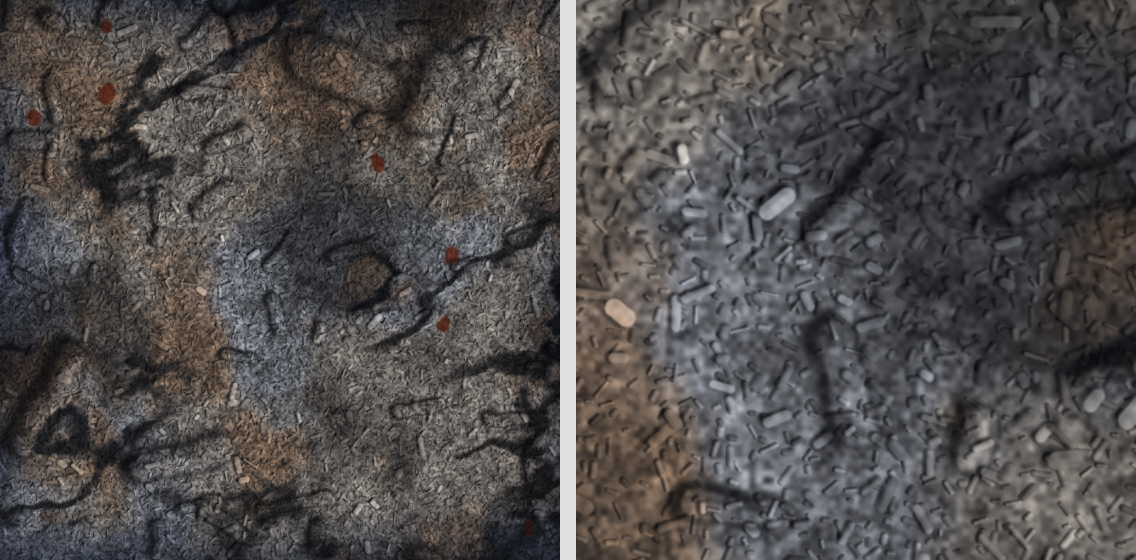
Left: the whole. Right: its middle third, enlarged.
This texture is drawn by a Shadertoy shader. Its source:

```glsl
// Rubble-strewn seabed: pale broken chips over sand, with half-buried lumps,
// dark winding crevices, brown stains and a few rusty dots. Built from value
// noise, scattered capsules lit from the right, and a cool falloff at the rim.

const float BASE_TONE     = 0.42;
const float RELIEF_GAIN   = 1.5;
const float GRAIN_GAIN    = 0.20;
const float CREVICE_DEPTH = 0.72;
const float CHIP_SOFTNESS = 0.0009;
const vec2  LIGHT_DIR     = vec2(0.92, -0.39);
const vec3  SAND_TINT     = vec3(1.05, 1.00, 0.93);
const vec3  BROWN_TINT    = vec3(1.20, 0.99, 0.80);
const vec3  COOL_TINT     = vec3(0.98, 1.00, 1.04);
const vec3  RUST          = vec3(0.31, 0.11, 0.05);
const vec3  RIM_TINT      = vec3(0.36, 0.42, 0.54);
const vec3  WATER_HAZE    = vec3(0.020, 0.021, 0.031);

float hash(vec2 p) {
    vec3 q = fract(p.xyx * 0.1031);
    q += dot(q, q.yzx + 33.33);
    return fract((q.x + q.y) * q.z);
}

vec2 hash2(vec2 p) { return vec2(hash(p), hash(p + 57.0)); }

mat2 rotation(float a) { return mat2(cos(a), sin(a), -sin(a), cos(a)); }

float noise(vec2 p) {
    vec2 i = floor(p), f = fract(p);
    f = f * f * (3.0 - 2.0 * f);
    return mix(mix(hash(i), hash(i + vec2(1, 0)), f.x),
               mix(hash(i + vec2(0, 1)), hash(i + vec2(1, 1)), f.x), f.y);
}

float fbm(vec2 p) {
    float sum = 0.0, gain = 0.5;
    for (int i = 0; i < 5; i++) {
        sum += gain * noise(p);
        p = rotation(0.65) * p * 2.03 + 11.7;
        gain *= 0.5;
    }
    return sum / 0.97;
}

float capsule(vec2 p, float halfLength, float radius) {
    p.x -= clamp(p.x, -halfLength, halfLength);
    return length(p) - radius;
}

// Lays randomly turned chips over the tone, each with a small shadow.
float addChips(float tone, vec2 uv, float scale, float density, float lift) {
    vec2 p = uv * scale, cell = floor(p);
    float soft = scale * (CHIP_SOFTNESS + 0.5 / iResolution.y);
    for (int y = -1; y <= 1; y++)
    for (int x = -1; x <= 1; x++) {
        vec2 id = cell + vec2(x, y), key = id + floor(scale) * 3.0;
        if (hash(key + 5.0) > density) continue;
        vec2 size = hash2(key + 19.0);
        vec2 offset = p - id - 0.1 - 0.8 * hash2(key);
        mat2 turn = rotation(3.14159 * hash(key + 31.0));
        float len = mix(0.10, 0.50, size.x * size.x), rad = mix(0.07, 0.19, size.y);
        float d = capsule(turn * offset, len, rad);
        float shadowD = capsule(turn * (offset + LIGHT_DIR * 0.13), len, rad);
        tone *= 1.0 - 0.50 * (1.0 - smoothstep(-0.06, 0.12, shadowD));
        float face = BASE_TONE + lift + 0.26 * (hash(key + 43.0) - 0.5);
        face += 0.07 * (shadowD - d) / 0.13;
        tone = mix(tone, face, 0.85 * (1.0 - smoothstep(-soft, soft, d)));
    }
    return tone;
}

// Light factor of half-buried lumps and sticks: domed bodies, soft shadows.
float lumpLight(float light, vec2 uv, float scale, float density, float slimness) {
    vec2 p = uv * scale, cell = floor(p);
    p += 0.20 * (vec2(fbm(p * 2.5), fbm(p * 2.5 + 40.0)) - 0.5);
    for (int y = -1; y <= 1; y++)
    for (int x = -1; x <= 1; x++) {
        vec2 id = cell + vec2(x, y), key = id + floor(scale) * 7.0 + 90.0;
        if (hash(key) > density) continue;
        vec2 size = hash2(key + 13.0);
        vec2 offset = p - id - 0.15 - 0.7 * hash2(key + 3.0);
        mat2 turn = rotation(-0.6 + 2.4 * (hash(key + 29.0) - 0.5));
        float len = mix(0.12, 0.50, size.x), rad = slimness * mix(0.13, 0.28, size.y);
        float reach = 0.55 * rad;
        float d = capsule(turn * offset, len, rad);
        float shadowD = capsule(turn * (offset + LIGHT_DIR * reach), len, rad);
        light *= 1.0 - 0.68 * (1.0 - smoothstep(-0.4 * rad, 0.6 * rad, shadowD));
        float dome = 0.92 + 0.24 * (shadowD - d) / reach;
        dome *= mix(0.55, 1.0, smoothstep(0.0, 0.4 * rad, -d));
        light = mix(light, dome, 1.0 - smoothstep(-0.03, 0.03, d));
    }
    return light;
}

// Small round rusty growths, sparsely scattered.
float rustDots(vec2 uv) {
    vec2 p = uv * 8.0, id = floor(p);
    vec2 offset = p - id - 0.3 - 0.4 * hash2(id + 71.0);
    float radius = mix(0.07, 0.13, hash(id + 83.0));
    float d = length(offset * vec2(1.1, 0.9)) + 0.08 * (noise(p * 9.0) - 0.5) - radius;
    return step(hash(id + 61.0), 0.09) * (1.0 - smoothstep(-0.02, 0.03, d));
}

void mainImage(out vec4 fragColor, in vec2 fragCoord) {
    vec2 uv = fragCoord / iResolution.y;
    vec2 warped = uv + 0.07 * (vec2(fbm(uv * 7.0), fbm(uv * 7.0 + 23.0)) - 0.5);
    // Sand and chips
    float tone = BASE_TONE - 0.07 + GRAIN_GAIN * (noise(uv * 260.0) - 0.5);
    tone += 0.30 * (fbm(uv * 75.0) - 0.5);
    tone = addChips(tone, uv, 97.0, 0.70, -0.02);
    tone = addChips(tone, uv, 58.0, 0.48, 0.02);
    tone = addChips(tone, uv, 34.0, 0.12, 0.09);
    tone += 0.16 * (noise(uv * 210.0 + 9.0) - 0.5);
    // Uneven ground, lumps and sticks
    float slope = fbm(warped * 13.0) - fbm((warped + LIGHT_DIR * 0.012) * 13.0);
    float light = lumpLight(1.0 + RELIEF_GAIN * slope, uv, 13.0, 0.22, 0.8);
    light = lumpLight(light, uv, 6.0, 0.20, 0.32);
    light = lumpLight(light, uv, 4.3, 0.26, 0.85);
    light *= mix(0.58, 1.08, smoothstep(0.30, 0.54, fbm(warped * 5.0 + 3.0)));
    // Crevices, mostly rising to the right
    vec2 along = rotation(-0.45) * warped;
    float ridge = abs(fbm(along * vec2(4.0, 7.5) + 17.0) - 0.5);
    float region = smoothstep(0.44, 0.58, fbm(uv * 4.0 + 51.0));
    float crevice = region * (1.0 - smoothstep(0.012, 0.065, ridge));
    tone *= max(light * (1.0 - CREVICE_DEPTH * crevice), 0.12);
    // Stains and rust
    float stain = smoothstep(0.46, 0.66, fbm(warped * 6.0 + 77.0));
    float cool = smoothstep(0.50, 0.66, fbm(uv * 4.0 + 131.0));
    vec3 tint = mix(mix(SAND_TINT, COOL_TINT, cool), BROWN_TINT, stain * (1.0 - crevice));
    vec3 color = tone * tint * (1.0 - 0.16 * stain);
    color = mix(color, RUST * (0.6 + tone), 0.85 * rustDots(uv));
    // Dim blue water towards the rim
    vec2 rim = min(fragCoord, iResolution.xy - fragCoord) / iResolution.xy;
    float wobble = 0.10 * (fbm(uv * 5.0 + 7.0) - 0.5);
    float inside = smoothstep(-0.05, 0.13, min(rim.x + 0.02, rim.y) + wobble);
    color = color * mix(RIM_TINT, vec3(1.0), inside) + WATER_HAZE;
    fragColor = vec4(clamp(color, 0.0, 1.0), 1.0);
}
```
